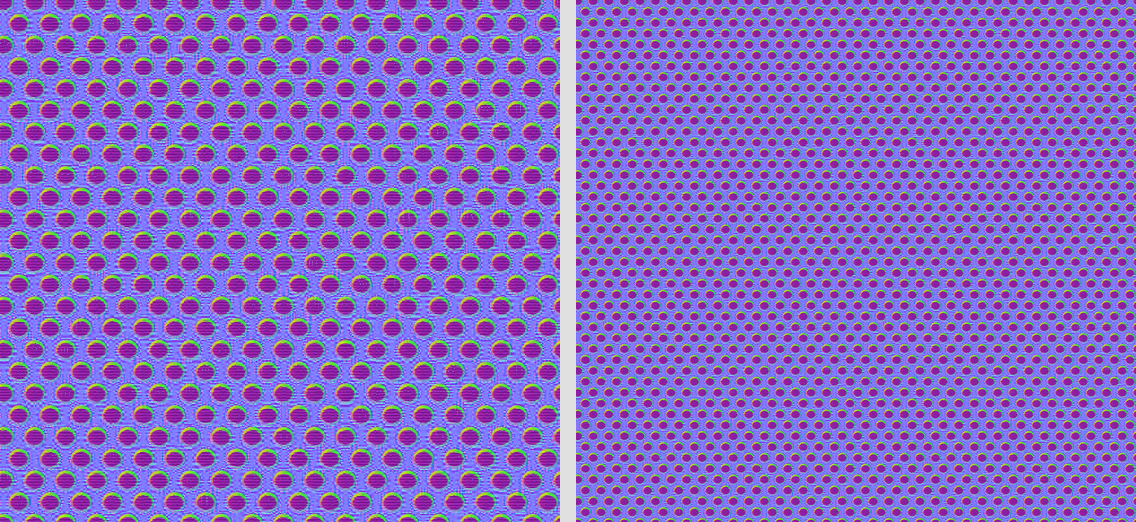
Left, the tile; right, the same tile 2 across and 2 down.
Write a Shadertoy shader that draws this texture map.

```glsl
// Tiling normal-map style sheet of round dents: 18 across and 24 staggered rows.
// Each dent has a direction-tinted rim and a striped floor; blockwise cosine
// ripples roughen the flat sheet around the dents.

const float PI = 3.14159265;
const vec2 GRID = vec2(18.0, 24.0);     // dents across, rows down
const vec2 BLOCKS = vec2(64.0, 60.0);   // ripple blocks across and down
const vec2 ORIGIN = vec2(0.11, 0.10);   // first dent, in grid steps from top left
const float ROW_STEP = 0.70;            // row spacing over column spacing
const float RIM_RADIUS = 0.325;
const vec2 FLOOR_RADII = vec2(0.277, 0.238);

float hash(vec2 p) {
    vec3 q = fract(p.xyx * vec3(0.1031, 0.1030, 0.0973));
    q += dot(q, q.yzx + 33.33);
    return fract((q.x + q.y) * q.z);
}

// Nearest dent: xy is the offset from its centre, zw its wrapped index.
vec4 nearestDent(vec2 uv) {
    float down = (1.0 - uv.y) * GRID.y - ORIGIN.y;
    vec4 best = vec4(9.0);
    for (int k = -1; k <= 1; k++) {
        float row = floor(down + 0.5) + float(k);
        float across = uv.x * GRID.x - ORIGIN.x - 0.5 * mod(row, 2.0);
        float column = floor(across + 0.5);
        vec2 p = vec2(across - column, (row - down) * ROW_STEP);
        if (dot(p, p) < dot(best.xy, best.xy))
            best = vec4(p, mod(vec2(column, row), GRID));
    }
    return best;
}

// Slope of a random cosine pattern inside each block.
vec2 blockRipple(vec2 uv) {
    vec2 cell = uv * BLOCKS;
    vec2 id = mod(floor(cell), BLOCKS);
    vec2 f = fract(cell);
    float h1 = hash(id + 3.0), h2 = hash(id + 91.0);
    float h3 = hash(id + 177.0), h4 = hash(id + 251.0);
    vec2 fast = floor(3.0 + 4.0 * vec2(h1, h2));
    vec2 slow = floor(4.0 * vec2(h3, h4));
    vec2 wave = sin(PI * fast * f + 2.0 * vec2(h4, h3)) * cos(PI * slow * f.yx);
    return wave * vec2(h2, 0.4 + 0.8 * h3);
}

vec3 slopeColor(vec2 slope) {
    return 0.5 + 0.5 * normalize(vec3(slope, 1.0));
}

// Rim tint for a unit direction: lime top, orange left, teal right, pale base.
vec3 rimColor(vec2 dir) {
    float right = smoothstep(-0.6, 0.7, dir.x);
    vec3 top = mix(vec3(0.78, 0.84, 0.13), vec3(0.20, 0.92, 0.22), right);
    vec3 side = mix(vec3(0.90, 0.51, 0.40), vec3(0.22, 0.73, 0.55), right);
    vec3 base = mix(vec3(0.68, 0.66, 0.82), vec3(0.38, 0.81, 0.71), right);
    vec3 lower = mix(base, side, smoothstep(-0.75, -0.15, dir.y));
    return mix(lower, top, smoothstep(0.0, 0.5, dir.y));
}

// Purple floor with broken horizontal stripes and pale worn flecks.
vec3 floorColor(vec2 uv, vec2 p, vec2 ripple, float wear) {
    float stripe = sin(2.0 * PI * uv.y * BLOCKS.y * 3.0 + 0.7 * ripple.x);
    float tone = 0.5 + 0.38 * stripe + 0.22 * ripple.y;
    vec3 col = mix(vec3(0.44, 0.06, 0.54), vec3(0.64, 0.18, 0.72), clamp(tone, 0.0, 1.0));
    col.r += 0.10 * smoothstep(0.0, -0.27, p.x);
    float fleck = smoothstep(0.45, 0.85, ripple.x + 0.4 * ripple.y);
    fleck *= wear * smoothstep(-0.16, 0.06, p.y);
    return mix(col, vec3(0.60, 0.42, 0.86), 0.75 * fleck);
}

void mainImage(out vec4 fragColor, in vec2 fragCoord) {
    vec2 uv = fragCoord / iResolution.xy;
    float soft = max(GRID.x / iResolution.x, 0.02);
    vec4 dent = nearestDent(uv);
    vec2 p = dent.xy;
    float r = length(p);
    vec2 dir = p / max(r, 0.001);
    float variety = hash(dent.zw + 17.0);
    float wear = smoothstep(0.25, 1.0, variety);
    vec2 ripple = blockRipple(uv);

    // Rippled sheet, calm far from the dents
    float near = smoothstep(0.53, 0.35, r);
    float echo = sin((r - RIM_RADIUS) * 62.0) * exp(-9.0 * max(r - RIM_RADIUS, 0.0));
    vec2 slope = near * (0.85 * ripple + vec2(0.0, -0.16)) - 0.45 * dir * echo * near;
    vec3 col = slopeColor(slope);

    // Rim, roughened and weaker along its base
    float wobble = 0.012 * ripple.y + 0.010 * (variety - 0.5);
    float rim = smoothstep(soft, -soft, r - RIM_RADIUS + wobble);
    vec3 tint = rimColor(dir) + 0.10 * vec3(ripple, -ripple.y);
    col = mix(col, tint, rim * mix(0.75, 1.0, smoothstep(-0.7, 0.1, dir.y)));

    // Sunken floor, slightly low in the rim
    vec2 q = p + vec2(0.0, 0.012);
    float floorEdge = (length(q / FLOOR_RADII) - 1.0) * FLOOR_RADII.y + wobble;
    col = mix(col, floorColor(uv, p, ripple, wear), smoothstep(soft, -soft, floorEdge));

    fragColor = vec4(clamp(col, 0.0, 1.0), 1.0);
}
```
